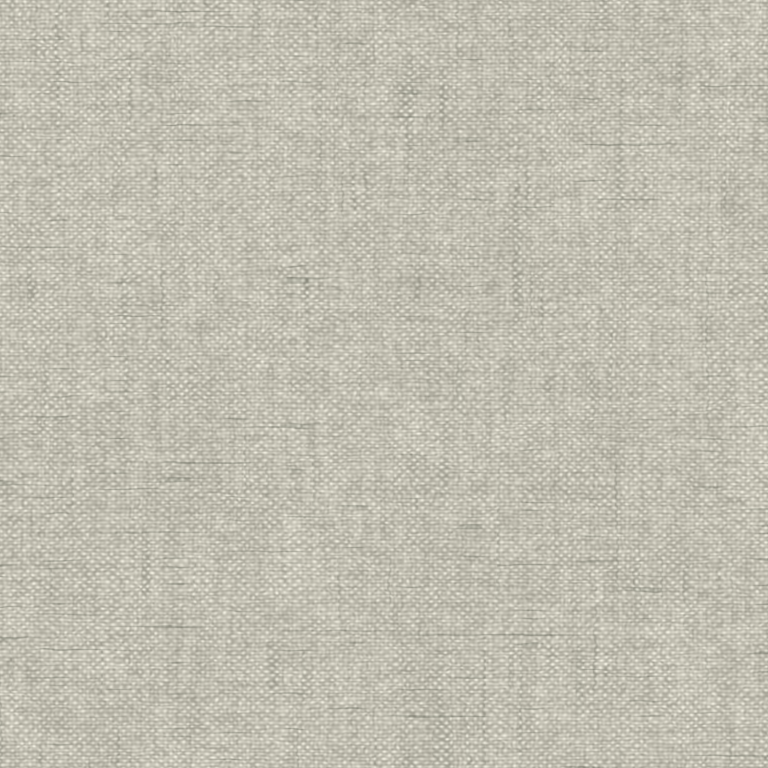
Write a Shadertoy shader that draws this texture.

```glsl
// Plain-woven linen in warm grey: fine weft ribs crossed by warp threads.
// Smooth cosines form the weave; stretched value noise adds uneven yarn,
// sparse slubs along both thread directions, and a faint broad mottling.

#define WEFTS 196.0          // horizontal threads per canvas height
#define WARPS 168.0          // vertical threads per canvas height
#define RIB 0.036            // shading across each weft thread
#define WARP_RIB 0.018       // shading across each warp thread
#define CROSSING 0.062       // over-under relief
#define YARN 0.046           // tone changes along single threads
#define GRAIN 0.115          // fine fibre variation
#define MOTTLE 0.032         // broad cloudy variation
#define SLUB 0.085           // depth of dark slubs
#define LINEN vec3(0.759, 0.748, 0.696)
#define SLUB_TINT vec3(1.08, 0.98, 0.98)

const float PI = 3.14159265;

float hash(vec2 p) {
    vec3 q = fract(vec3(p.xyx) * 0.1031);
    q += dot(q, q.yzx + 33.33);
    return fract((q.x + q.y) * q.z);
}

// Value noise from 0 to 1
float noise(vec2 p) {
    vec2 cell = floor(p);
    vec2 f = fract(p);
    f = f * f * (3.0 - 2.0 * f);
    float low = mix(hash(cell), hash(cell + vec2(1.0, 0.0)), f.x);
    float high = mix(hash(cell + vec2(0.0, 1.0)), hash(cell + 1.0), f.x);
    return mix(low, high, f.y);
}

float signedNoise(vec2 p) {
    return noise(p) - 0.5;
}

float cloud(vec2 p) {
    float sum = 0.0;
    float weight = 0.5;
    for (int i = 0; i < 3; i++) {
        sum += weight * signedNoise(p);
        p = p * 2.1 + 17.3;
        weight *= 0.55;
    }
    return sum;
}

void mainImage(out vec4 fragColor, in vec2 fragCoord) {
    vec2 uv = fragCoord / iResolution.y;

    // Thread coordinates, bent by small irregularities of the cloth
    vec2 thread = uv * vec2(WARPS, WEFTS);
    thread.x += 1.0 * signedNoise(uv * vec2(24.0, 5.0) + 41.0)
              + 0.5 * signedNoise(thread * vec2(0.4, 0.5) + 5.0);
    thread.y += 0.8 * signedNoise(uv * vec2(4.0, 26.0) + 73.0)
              + 0.4 * signedNoise(thread * vec2(0.3, 0.6) + 29.0);

    // Slubs: rare weft dashes and softer, broken warp streaks
    float weftSlub = smoothstep(0.86, 1.0, noise(vec2(uv.x * 13.0, thread.y) + 211.0));
    float warpSlub = smoothstep(0.74, 1.0, noise(vec2(thread.x * 0.8, uv.y * 8.0) + 307.0));

    // Weave relief, faded where threads become too small to draw
    float rib = cos(2.0 * PI * (thread.y - 0.5));
    float warpRib = cos(2.0 * PI * (thread.x - 0.5));
    float crossing = cos(PI * (thread.x - 0.5)) * cos(PI * (thread.y - 0.5));
    float relief = 0.55 + 0.8 * noise(uv * vec2(60.0, 34.0) + 90.0) + 0.9 * warpSlub;
    float weave = RIB * rib + WARP_RIB * warpRib + CROSSING * relief * crossing;
    weave *= smoothstep(1.4, 2.4, iResolution.y / WEFTS);

    // Uneven yarn along each thread, fibre grain and broad mottling
    float yarn = signedNoise(vec2(uv.x * 24.0, thread.y) + 131.0)
               + 0.9 * signedNoise(vec2(thread.x, uv.y * 16.0) + 167.0);
    float grain = signedNoise(thread * vec2(1.6, 1.6) + 57.0);
    float tone = weave + YARN * yarn + GRAIN * grain + MOTTLE * cloud(uv * 5.0 + 3.0);

    vec3 color = LINEN + tone * vec3(1.0, 1.0, 0.99);
    color -= SLUB * (weftSlub + 0.35 * warpSlub) * SLUB_TINT;
    fragColor = vec4(clamp(color, 0.0, 1.0), 1.0);
}
```
